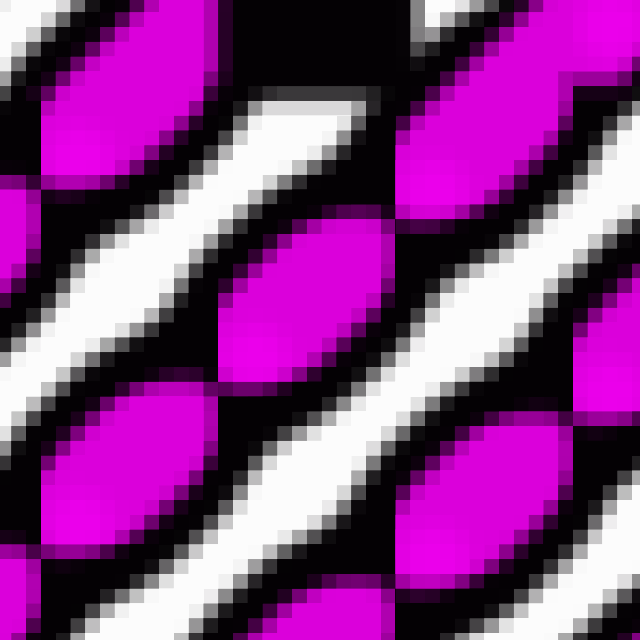
Write a WebGL 1 fragment shader that draws this pattern.

```glsl
precision highp float;

uniform vec2 u_resolution;

// Lattice: y points down, one canvas is one unit
const vec2 ANCHOR = vec2(0.471, 0.471);
const float COLUMN = 0.277;
const float RISE = 0.260;
const float SPACING = 0.573;

// Links and ribbons
const vec2 LINK_HALF = vec2(0.146, 0.136);
const float LINK_WIDTH = 0.091;
const float LINK_ROUND = 0.045;
const float FUSED_BELOW = 0.13;
const float RIBBON_WIDTH = 0.047;
const float RIBBON_BULGE = 0.025;
const float SOFTNESS = 0.025;

// Dark patch hanging from the top edge
const vec2 PATCH_CENTER = vec2(0.496, 0.0);
const vec2 PATCH_HALF = vec2(0.156, 0.156);

// Coarse mosaic
const float BLOCKS = 43.3;
const vec2 BLOCK_SHIFT = vec2(0.0176, 0.0191);

const vec3 BLACK = vec3(0.015, 0.005, 0.015);
const vec3 MAGENTA = vec3(0.86, 0.0, 0.86);
const vec3 WHITE = vec3(0.99);

const float SLOPE = RISE / COLUMN;
const float TAU = 6.2831853;

// Snaps to block centres, blending over about one screen pixel
vec2 mosaic(vec2 p) {
  vec2 g = (p - BLOCK_SHIFT) * BLOCKS - 0.5;
  float blend = min(0.5, 0.5 * BLOCKS / u_resolution.y);
  vec2 snapped = floor(g) + smoothstep(0.5 - blend, 0.5 + blend, fract(g));
  return (snapped + 0.5) / BLOCKS + BLOCK_SHIFT;
}

float inside(float d) {
  return 1.0 - smoothstep(-SOFTNESS, SOFTNESS, d);
}

float nearestIndex(float x, float period) {
  return floor(x / period + 0.5);
}

// Perpendicular offset from the rising diagonal through the origin
float acrossDiagonal(vec2 p) {
  return (p.y + SLOPE * p.x) / sqrt(1.0 + SLOPE * SLOPE);
}

float alongDiagonal(vec2 p) {
  return (p.x - SLOPE * p.y) / sqrt(1.0 + SLOPE * SLOPE);
}

// Rounded box trimmed by a diagonal strip
float linkDistance(vec2 p) {
  vec3 q = vec3(abs(p) - LINK_HALF, abs(acrossDiagonal(p)) - LINK_WIDTH);
  q += LINK_ROUND;
  float inner = min(max(q.x, max(q.y, q.z)), 0.0);
  return length(max(q, 0.0)) + inner - LINK_ROUND;
}

vec2 linkCell(vec2 p) {
  float column = nearestIndex(p.x, COLUMN);
  p += vec2(-COLUMN, RISE) * column;
  p.y -= SPACING * nearestIndex(p.y, SPACING);
  return p;
}

// Moves a point next to the closest diagonal line
vec2 nearestDiagonal(vec2 p) {
  p.y -= SPACING * nearestIndex(p.y + SLOPE * p.x, SPACING);
  return p;
}

// Continuous band that widens once per link
float ribbonDistance(vec2 p) {
  p = nearestDiagonal(p - vec2(0.0, 0.5 * SPACING));
  float period = length(vec2(COLUMN, RISE));
  float wave = 0.5 + 0.5 * cos(TAU * alongDiagonal(p) / period);
  return abs(acrossDiagonal(p)) - RIBBON_WIDTH - RIBBON_BULGE * wave * wave;
}

void main() {
  vec2 uv = gl_FragCoord.xy / u_resolution;
  vec2 canvas = mosaic(vec2(uv.x, 1.0 - uv.y));
  vec2 p = canvas - ANCHOR;

  // Links, fused into a plain strip near the top
  vec2 cell = linkCell(p);
  float strip = abs(acrossDiagonal(nearestDiagonal(p))) - LINK_WIDTH;
  float fused = max(strip, canvas.y - FUSED_BELOW);
  float link = inside(min(linkDistance(cell), fused));

  // Slightly brighter lower left end of each link
  float glow = 1.0 - smoothstep(0.02, 0.08, length(cell - vec2(-0.07, 0.09)));

  vec3 color = mix(BLACK, WHITE, inside(ribbonDistance(p)));
  color = mix(color, MAGENTA * (1.0 + 0.07 * glow), link);

  // Dark patch
  vec2 edge = abs(canvas - PATCH_CENTER) - PATCH_HALF;
  color = mix(color, BLACK, inside(max(edge.x, edge.y)));

  gl_FragColor = vec4(color, 1.0);
}
```
